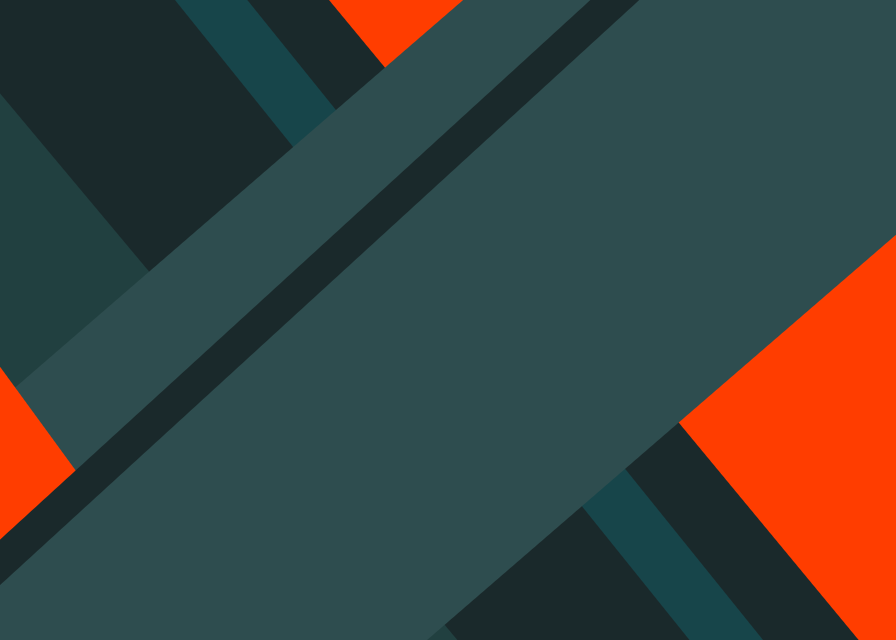
This background is drawn by a WebGL 1 fragment shader. Its source:

```glsl
precision highp float;
// Flat layered diagonals: a broad slate band over crossing dark, teal and orange strips.

uniform vec2 u_resolution;

// Each edge is a straight line: x at the canvas top, x at the canvas bottom.
#define BAND_UPPER    vec2(0.5169, -0.3087)
#define STRIPE_UPPER  vec2(0.6589, -0.1226)
#define STRIPE_LOWER  vec2(0.7135, -0.0669)
#define BAND_LOWER    vec2(1.3032, 0.4766)
#define DARK_START    vec2(-0.0872, 0.5104)
#define TEAL_START    vec2(0.1953, 0.7695)
#define TEAL_END      vec2(0.2760, 0.8516)
#define ORANGE_START  vec2(0.3672, 0.9583)
#define CORNER_END    vec2(-0.2986, 0.2225)

const vec3 SLATE  = vec3(0.182, 0.303, 0.308);
const vec3 DARK   = vec3(0.102, 0.160, 0.170);
const vec3 ORANGE = vec3(1.000, 0.240, 0.000);
const vec3 MOSS   = vec3(0.130, 0.250, 0.250);
const vec3 TEAL   = vec3(0.090, 0.270, 0.290);

// Smooth coverage of the area to the right of an edge.
float rightOf(vec2 edge, vec2 uv) {
    float offset = (uv.x - mix(edge.y, edge.x, uv.y)) * u_resolution.x;
    float lean = (edge.x - edge.y) * u_resolution.x / u_resolution.y;
    return clamp(offset / length(vec2(1.0, lean)) + 0.5, 0.0, 1.0);
}

void main() {
    vec2 uv = gl_FragCoord.xy / u_resolution;

    // Falling strips, from left to right
    vec3 color = MOSS;
    color = mix(color, DARK, rightOf(DARK_START, uv));
    color = mix(color, TEAL, rightOf(TEAL_START, uv));
    color = mix(color, DARK, rightOf(TEAL_END, uv));
    color = mix(color, ORANGE, rightOf(ORANGE_START, uv));

    // Rising band, with the orange corner tucked under its dark stripe
    vec3 band = mix(color, SLATE, rightOf(BAND_UPPER, uv));
    band = mix(ORANGE, band, rightOf(CORNER_END, uv));
    band = mix(band, DARK, rightOf(STRIPE_UPPER, uv));
    band = mix(band, SLATE, rightOf(STRIPE_LOWER, uv));

    // The strips show again below the band
    color = mix(band, color, rightOf(BAND_LOWER, uv));
    gl_FragColor = vec4(color, 1.0);
}
```
